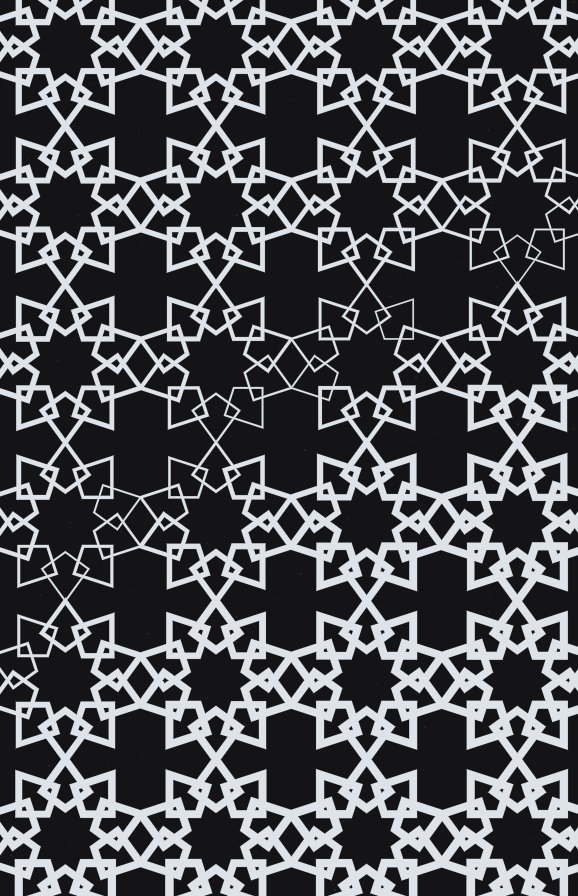
Reproduce this pattern procedurally as a WebGL 2 fragment shader.

```glsl
#version 300 es
precision highp float;

uniform vec2 u_resolution;
out vec4 fragColor;

const vec3 GROUND = vec3(0.078, 0.078, 0.088);
const vec3 INK = vec3(0.872, 0.892, 0.912);

// Lengths are fractions of the canvas height.
const float RADIUS = 0.0884;                // star centre to kite tip
const vec2 ORIGIN = vec2(0.0729, 0.5944);   // centre of one star
const float THIN = 0.0017;                  // finest line width
const float GAIN_ABOVE = 0.0052;            // extra width above the thin band
const float GAIN_BELOW = 0.0076;            // extra width below it
const float FALLOFF = 0.105;                // distance over which lines thicken
const float WIDTH_JITTER = 0.14;
const float EDGE_PIXELS = 0.7;
const float DUST_SCALE = 210.0;
const float DUST_STRENGTH = 0.12;

const float PI = 3.14159265;
const float STEP = PI / 5.0;                // ten kites per star
const vec2 PITCH = 2.0 * RADIUS * vec2(cos(STEP * 0.5), 1.0);

vec2 hashGradient(vec2 cell) {
    float h = fract(sin(dot(cell, vec2(127.1, 311.7))) * 43758.5);
    return vec2(cos(h * 2.0 * PI), sin(h * 2.0 * PI));
}

float gradientNoise(vec2 p) {
    vec2 i = floor(p), f = fract(p);
    vec2 u = f * f * f * (f * (f * 6.0 - 15.0) + 10.0);
    float a = dot(hashGradient(i), f);
    float b = dot(hashGradient(i + vec2(1, 0)), f - vec2(1, 0));
    float c = dot(hashGradient(i + vec2(0, 1)), f - vec2(0, 1));
    float d = dot(hashGradient(i + vec2(1, 1)), f - vec2(1, 1));
    return mix(mix(a, b, u.x), mix(c, d, u.x), u.y);
}

// Right-angled kite along +x, with its tip at RADIUS and mitred corners.
float kiteDistance(vec2 p) {
    p.y = abs(p.y);
    float c = cos(STEP), s = sin(STEP);
    float heel = RADIUS * (1.0 - 0.5 / c);
    float outer = dot(p - vec2(RADIUS, 0.0), vec2(s, c));
    float inner = dot(p - vec2(heel, 0.0), vec2(-c, s));
    return max(outer, inner);
}

// Lines are finest along a rising curve and thicken away from it.
float lineWidth(vec2 p) {
    float curve = 0.245 + 0.668 * pow(max(p.x, 0.0), 0.65);
    float offset = 0.8 * (p.y - curve);
    float gain = offset > 0.0 ? GAIN_ABOVE : GAIN_BELOW;
    float width = THIN + gain * (1.0 - exp(-abs(offset) / FALLOFF));
    return width * (1.0 + WIDTH_JITTER * gradientNoise(p * 31.0));
}

void main() {
    vec2 uv = gl_FragCoord.xy / u_resolution.y;
    float edge = EDGE_PIXELS / u_resolution.y;
    vec2 base = floor((uv - ORIGIN) / PITCH);

    // Outlines of the four surrounding stars
    float stroke = 1.0;
    for (int n = 0; n < 4; n++) {
        vec2 star = ORIGIN + (base + vec2(n % 2, n / 2)) * PITCH;
        vec2 p = uv - star;
        for (int k = 0; k < 10; k++) {
            float angle = (float(k) + 0.5) * STEP;
            vec2 axis = vec2(cos(angle), sin(angle));
            vec2 local = vec2(dot(p, axis), dot(p, vec2(-axis.y, axis.x)));
            float width = lineWidth(star + axis * RADIUS * 0.68);
            stroke = min(stroke, abs(kiteDistance(local)) - 0.5 * width);
        }
    }
    float ink = 1.0 - smoothstep(-edge, edge, stroke);

    // Faint dust on the ground
    float dust = smoothstep(0.52, 0.66, gradientNoise(uv * DUST_SCALE));
    vec3 ground = GROUND + DUST_STRENGTH * dust;
    fragColor = vec4(mix(ground, INK, ink), 1.0);
}
```
